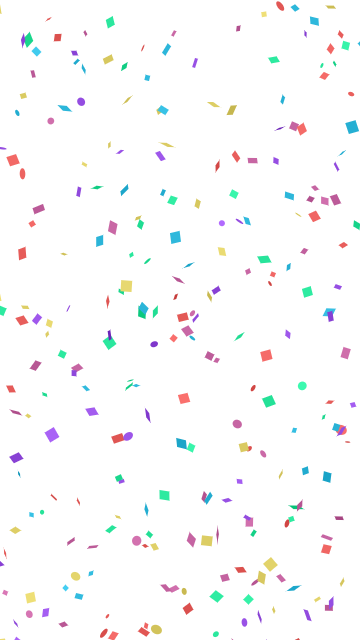
This pattern is drawn by a Shadertoy shader. Its source:

```glsl
// Confetti: small tilted paper squares and discs scattered over white.

const float COLUMNS = 9.0;                   // cells across the canvas width
const int LAYERS = 3;                        // independent scatter grids
const float DENSITY = 0.56;                  // mean chance that a cell holds a piece
const float CLUMPING = 0.22;                 // how strongly that chance varies
const vec2 HALF_SIDE = vec2(0.0064, 0.0162); // smallest, largest (canvas widths)
const vec2 SQUASH = vec2(0.16, 1.0);         // edge-on to face-on
const vec2 SHADE = vec2(-0.2, 0.1);          // darkest, lightest offset
const float DISC_SHARE = 0.12;
const float TAU = 6.28319;

const vec3 PAPER = vec3(1.0);
const vec3 PALETTE[6] = vec3[6](
    vec3(0.78, 0.40, 0.64),  // pink
    vec3(0.60, 0.32, 0.90),  // violet
    vec3(0.87, 0.81, 0.40),  // yellow
    vec3(0.18, 0.72, 0.86),  // cyan
    vec3(0.15, 0.89, 0.60),  // green
    vec3(0.91, 0.37, 0.36)   // red
);

vec4 hash4(vec2 p) {
    vec4 q = fract(p.xyxy * vec4(0.1031, 0.1030, 0.0973, 0.1099));
    q += dot(q, q.wzxy + 33.33);
    return fract((q.xxyz + q.yzzw) * q.zywx);
}

mat2 rotation(float angle) {
    float c = cos(angle), s = sin(angle);
    return mat2(c, s, -s, c);
}

// Signed distance to a spun square or disc, foreshortened along one axis.
float pieceDistance(vec2 p, float halfSide, float squash, vec2 turns, bool isDisc) {
    mat2 unsquash = mat2(1.0, 0.0, 0.0, 1.0 / squash);
    mat2 toFlat = rotation(turns.y) * unsquash * rotation(turns.x);
    vec2 q = toFlat * p;
    mat2 rows = transpose(toFlat);
    if (isDisc) {
        float radius = max(length(q), 1e-5);
        return (radius - halfSide) / max(length(rows * (q / radius)), 1.0);
    }
    vec2 d = (abs(q) - halfSide) / vec2(length(rows[0]), length(rows[1]));
    return max(d.x, d.y);
}

// Slow layered sines thin the scatter in some regions.
float fillChance(vec2 cell) {
    float wave = sin(cell.x * 0.9 + 1.7 * sin(cell.y * 0.45))
               + sin(cell.y * 0.8 - cell.x * 0.35 + 2.0);
    return DENSITY + CLUMPING * 0.5 * wave;
}

void mainImage(out vec4 fragColor, in vec2 fragCoord) {
    vec2 uv = fragCoord / iResolution.x;
    float pixel = 1.0 / iResolution.x;
    vec3 color = PAPER;

    for (int layer = 0; layer < LAYERS; layer++) {
        vec2 grid = uv * COLUMNS + float(layer) * vec2(0.37, 0.61);
        vec2 home = floor(grid);

        // Visit neighbours, since jitter may push a piece across a cell border.
        for (int y = -1; y <= 1; y++)
        for (int x = -1; x <= 1; x++) {
            vec2 cell = home + vec2(x, y);
            vec2 seed = cell + 50.0 + 71.0 * float(layer);
            vec4 place = hash4(seed);
            if (place.z > fillChance(cell)) continue;

            vec4 form = hash4(seed + 211.3);
            vec4 look = hash4(seed + 437.9);
            vec2 offset = (grid - cell - place.xy) / COLUMNS;
            float halfSide = mix(HALF_SIDE.x, HALF_SIDE.y, form.x);
            float squash = mix(SQUASH.x, SQUASH.y, form.y);
            float d = pieceDistance(offset, halfSide, squash, form.zw * TAU,
                                    look.z < DISC_SHARE);

            // Pieces seen edge-on catch less light.
            float light = mix(sqrt(look.y), form.y, 0.4);
            vec3 ink = PALETTE[int(look.x * 5.999)] + mix(SHADE.x, SHADE.y, light);
            float coverage = clamp(0.5 - d / pixel, 0.0, 1.0);
            color = mix(color, clamp(ink, 0.0, 1.0), coverage);
        }
    }
    fragColor = vec4(color, 1.0);
}
```
